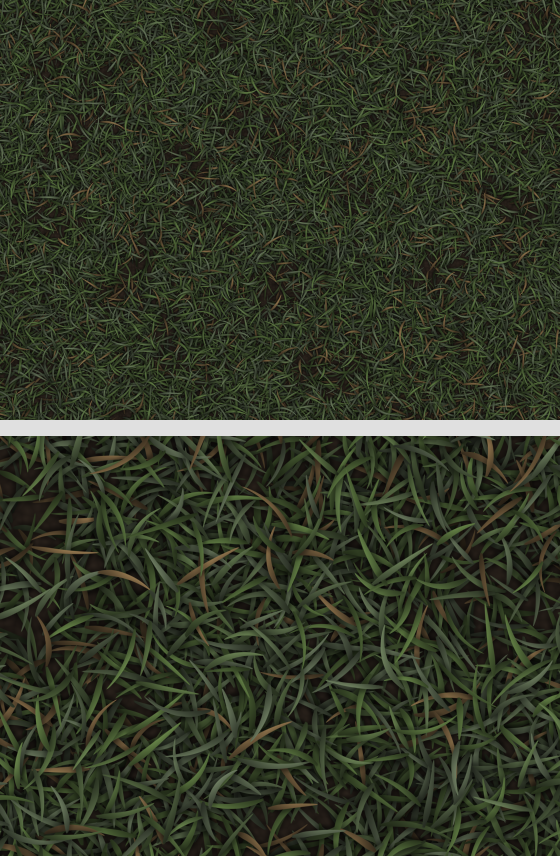
Top, the full canvas; bottom, a detail of the centre.
Give the GLSL for this texture, as a WebGL 2 fragment shader.

```glsl
#version 300 es
precision highp float;

uniform vec2 u_resolution;
out vec4 outColor;

#define LAYERS 16
#define CELL 0.032
#define BLADE_LENGTH 0.062
#define BLADE_HALF_WIDTH 0.0031
#define BEND 0.16
#define STRAW_SHARE 0.07
#define SHADOW 0.34
#define SOIL vec3(0.130, 0.105, 0.085)
#define FRESH vec3(0.262, 0.338, 0.184)
#define COOL vec3(0.282, 0.322, 0.250)
#define STRAW vec3(0.385, 0.310, 0.205)

vec4 hash4(vec2 p) {
  vec4 q = fract(p.xyxy * vec4(0.1031, 0.1030, 0.0973, 0.1099));
  q += dot(q, q.wzxy + 33.33);
  return fract((q.xxyz + q.yzzw) * q.zywx);
}

mat2 rotation(float a) {
  float c = cos(a), s = sin(a);
  return mat2(c, s, -s, c);
}

// Layered sines, about -1 to 1: low where the turf is thin
float turfDensity(vec2 p) {
  float sum = 0.0, amp = 0.5;
  p *= 17.0;
  for (int i = 0; i < 4; i++) {
    p += 0.9 * sin(p.yx * 0.7 + float(i) * 2.3);
    sum += amp * sin(p.x) * cos(p.y * 0.9 + 1.0);
    p = rotation(1.1) * p * 1.6;
    amp *= 0.7;
  }
  return sum;
}

// Distance to the nearest crumb centre, in cells
float crumbs(vec2 p) {
  vec2 cell = floor(p);
  float nearest = 2.0;
  for (int y = -1; y <= 1; y++)
    for (int x = -1; x <= 1; x++) {
      vec2 id = cell + vec2(x, y);
      nearest = min(nearest, distance(p, id + hash4(id + 50.0).xy));
    }
  return nearest;
}

// Blends one curved, tapered blade and its soft shadow over the colour
void addBlade(inout vec3 color, vec2 p, vec4 shape, vec4 tint, float depth, float thin) {
  float len = BLADE_LENGTH * mix(0.55, 1.0, shape.z);
  vec2 q = p * rotation(shape.w * 6.2832);
  float t = q.x / len + 0.5;
  if (t < -0.1 || t > 1.1 || abs(q.y) > 0.022) return;

  float bend = (tint.x - 0.5) * 2.0 * BEND * len;
  float side = q.y - bend * (4.0 * t * (1.0 - t) - 0.5);
  float along = clamp(t, 0.0, 1.0);
  float taper = smoothstep(-0.15, 0.3, along) * pow(1.0 - along, 0.55);
  float halfWidth = BLADE_HALF_WIDTH * mix(0.7, 1.1, tint.y) * taper;
  float edge = 0.75 / u_resolution.y;
  float ends = smoothstep(0.0, 0.04, t) * (1.0 - smoothstep(0.96, 1.0, t));

  float shade = 1.0 - smoothstep(0.0, 0.0055, abs(side) - halfWidth);
  color *= 1.0 - SHADOW * shade * ends * taper;

  float strawChance = STRAW_SHARE * (1.0 + 1.5 * thin);
  vec3 blade = mix(FRESH, COOL, smoothstep(0.2, 0.9, tint.z));
  blade = mix(blade, STRAW, step(tint.w, strawChance));
  blade *= mix(0.78, 1.2, fract(tint.w * 7.3 + tint.y));
  blade *= mix(0.66, 1.12, smoothstep(0.0, 0.6, along)) * mix(0.52, 1.06, depth);
  blade *= 1.0 + 0.13 * clamp(side / (halfWidth + 0.0005), -1.0, 1.0);

  float cover = 1.0 - smoothstep(-edge, edge, abs(side) - halfWidth);
  color = mix(color, blade, cover * ends);
}

void main() {
  vec2 uv = gl_FragCoord.xy / u_resolution.y;

  // Bare soil
  float clod = crumbs(uv * 55.0);
  float grit = crumbs(uv * 140.0 + 9.0);
  vec3 color = SOIL * (1.35 - 0.35 * clod - 0.35 * grit);

  // Blades from the lowest layer to the top
  for (int layer = 0; layer < LAYERS; layer++) {
    float level = float(layer);
    float depth = level / float(LAYERS - 1);
    mat2 turn = rotation(level * 0.83);
    vec2 p = turn * uv / CELL + level * vec2(3.37, 7.71) + 200.0;
    vec2 cell = floor(p);
    for (int y = -1; y <= 1; y++)
      for (int x = -1; x <= 1; x++) {
        vec2 id = cell + vec2(x, y);
        vec4 shape = hash4(id + level * 61.0);
        vec4 tint = hash4(id.yx + level * 37.0 + 411.0);
        vec2 offset = (p - id - shape.xy) * CELL;
        float density = turfDensity(uv - offset * turn);
        float thin = smoothstep(0.1, -0.7, density);
        float keep = mix(0.92, 0.30, thin);
        if (fract(shape.x * 13.7 + tint.z * 5.1) < keep)
          addBlade(color, offset, shape, tint, depth, thin);
      }
  }
  outColor = vec4(color, 1.0);
}
```
